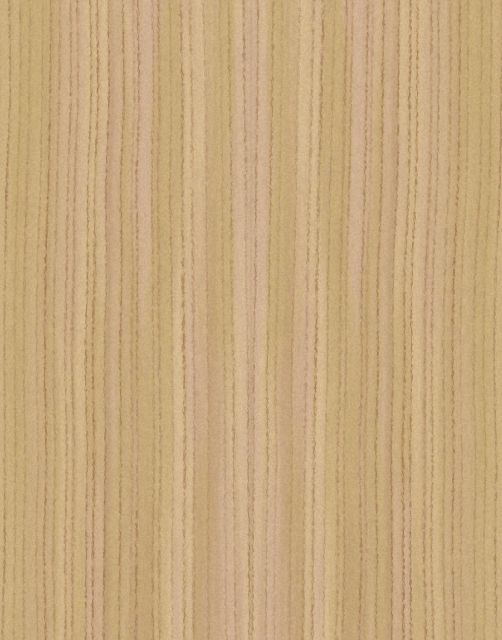
Give the GLSL for this texture, as a WebGL 1 fragment shader.

```glsl
precision highp float;
// Pale, straight-grained wood veneer, book-matched about a central seam.
// Jittered growth rings are bent by slow noise, broken up by fine pores,
// and laid over streaks of cream, rose and olive with a crisp fibre grain.

uniform vec2 u_resolution;

const vec3 TAN = vec3(0.788, 0.670, 0.510);
const vec3 CREAM = vec3(0.848, 0.738, 0.575);
const vec3 ROSE = vec3(0.815, 0.690, 0.575);
const vec3 OLIVE = vec3(0.765, 0.655, 0.445);
const vec3 UMBER = vec3(0.730, 0.590, 0.435);
const vec3 RING = vec3(0.625, 0.465, 0.300);

const float RINGS_PER_UNIT = 58.0;
const float CLUSTER_OFFSET = 0.224;

float hash(vec2 p) {
  vec3 q = fract(vec3(p.xyx) * 0.1031);
  q += dot(q, q.yzx + 33.33);
  return fract((q.x + q.y) * q.z);
}

float noise(vec2 p) {
  vec2 i = floor(p);
  vec2 f = fract(p);
  f = f * f * (3.0 - 2.0 * f);
  float low = mix(hash(i), hash(i + vec2(1.0, 0.0)), f.x);
  float high = mix(hash(i + vec2(0.0, 1.0)), hash(i + vec2(1.0)), f.x);
  return mix(low, high, f.y);
}

float fbm(vec2 p) {
  float sum = 0.0;
  float gain = 0.5;
  for (int i = 0; i < 4; i++) {
    sum += gain * noise(p);
    p = p * 2.03 + 17.7;
    gain *= 0.5;
  }
  return sum / 0.9375;
}

float bell(float x, float width) {
  float t = x / width;
  return exp(-t * t);
}

// Slow sideways drift of the fibres, strongest near the seam.
float drift(vec2 p, float fromSeam) {
  float sway = noise(vec2(p.x * 3.0 + 4.0, p.y * 2.2)) - 0.5;
  float wobble = noise(vec2(p.x * 16.0, p.y * 7.0)) - 0.5;
  float lean = (0.5 - p.y) * 0.022 * bell(fromSeam - 0.06, 0.12);
  return sway * 0.024 + wobble * 0.004 + lean;
}

// x: thin dark line, y: gentle shading on the side leading up to it.
vec2 growthRings(float u, float along, float seed) {
  vec2 rings = vec2(0.0);
  float cell = floor(u);
  for (int i = -1; i <= 1; i++) {
    float id = cell + float(i);
    float centre = id + 0.5 + 0.6 * (hash(vec2(id, seed)) - 0.5);
    float strength = mix(0.45, 1.0, hash(vec2(id, seed + 5.0)));
    strength *= 0.65 + 0.5 * noise(vec2(id * 7.3, along * 7.0));
    float d = u - centre;
    float width = mix(0.08, 0.14, hash(vec2(id, seed + 9.0)));
    float shade = smoothstep(-0.6, 0.0, d) * (1.0 - smoothstep(0.0, 0.16, d));
    rings = max(rings, strength * vec2(bell(d, width), shade));
  }
  return rings;
}

// Bands of colour running with the fibres, turning olive at the outer edges.
vec3 groundColor(float x, float y, float fromSeam) {
  float broad = fbm(vec2(x * 15.0 + 2.0, y * 0.9));
  float narrow = fbm(vec2(x * 50.0, y * 1.6 + 8.0));
  float rosy = fbm(vec2(x * 24.0 + 31.0, y * 1.5));
  float golden = fbm(vec2(x * 28.0 + 63.0, y * 1.3 + 5.0));
  float edge = smoothstep(0.20, 0.38, fromSeam);
  vec3 color = mix(TAN, CREAM, smoothstep(0.38, 0.64, broad) * 0.8);
  color = mix(color, OLIVE, smoothstep(0.46, 0.66, golden) * 0.65);
  color = mix(color, ROSE, smoothstep(0.44, 0.62, rosy) * (0.9 - 0.4 * edge));
  color = mix(color, UMBER, smoothstep(0.5, 0.8, narrow) * 0.4);
  return mix(color, OLIVE, edge * 0.5);
}

void main() {
  vec2 p = gl_FragCoord.xy / u_resolution.y;
  float seamX = 0.5 * u_resolution.x / u_resolution.y;
  float fromSeam = abs(p.x - seamX);
  float across = fromSeam + drift(p, fromSeam);

  // Ragged edges and open pores break up the rings.
  float ragged = noise(p * vec2(470.0, 310.0)) - 0.5;
  float u = across * RINGS_PER_UNIT + 1.6 * noise(vec2(across * 9.0, 3.0));
  vec2 rings = growthRings(u + ragged * 0.16, p.y, 21.0);
  float pores = smoothstep(0.15, 0.75, noise(p * vec2(420.0, 210.0) + 40.0));

  vec3 color = groundColor(across, p.y, fromSeam);
  color = mix(color, UMBER, rings.y * 0.28);
  color = mix(color, RING, rings.x * mix(0.24, 0.80, pores));

  // Crowded dark rings on each leaf, and a pale flare beside the seam.
  float cluster = bell(across - CLUSTER_OFFSET, 0.006);
  color = mix(color, UMBER * 0.95, cluster * 0.38);
  float flare = bell(p.x - seamX + 0.012, 0.012) * bell(p.y - 0.52, 0.12);
  color = mix(color, mix(CREAM, ROSE, 0.4), flare * 0.65);
  color *= 1.0 - 0.05 * bell(p.x - seamX, 0.002);

  // Fine fibres, speckle and a slight warm-cool mottling.
  float fibre = noise(p * vec2(330.0, 60.0) + 11.0) - 0.5;
  float speckle = noise(p * vec2(509.0, 470.0) + 73.0) - 0.5;
  float mottle = noise(p * vec2(210.0, 120.0) + 151.0) - 0.5;
  color *= 1.0 + 0.024 * fibre + 0.078 * speckle;
  color += mottle * vec3(0.008, -0.002, 0.028);
  gl_FragColor = vec4(clamp(color, 0.0, 1.0), 1.0);
}
```
